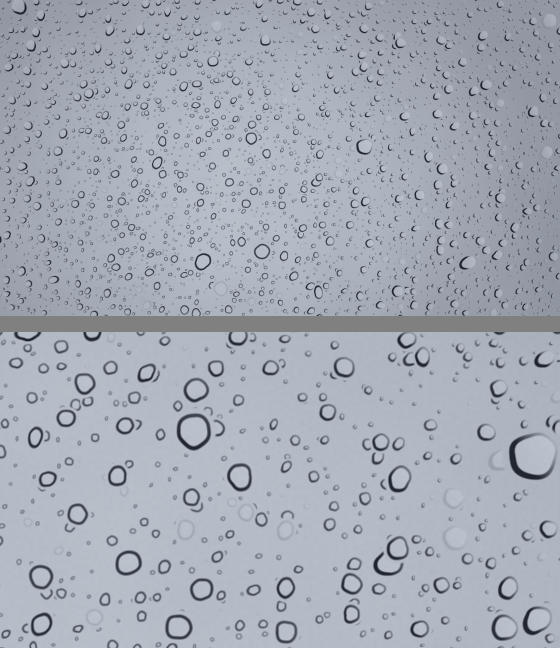
Top, the full canvas; bottom, a detail of the centre.
Write a WebGL 2 fragment shader that draws this texture.

```glsl
#version 300 es
precision highp float;

uniform vec2 u_resolution;
out vec4 fragColor;

vec3 hash3(vec2 cell, float seed) {
    vec3 q = fract(vec3(cell.xyx + seed * 7.31) * vec3(0.1031, 0.1030, 0.0973));
    q += dot(q, q.yxz + 33.33);
    return fract((q.xxy + q.yzz) * q.zyx);
}

float gradientDot(vec2 corner, vec2 offset) {
    float angle = 6.2832 * hash3(corner, 3.7).x;
    return dot(vec2(cos(angle), sin(angle)), offset);
}

float gradientNoise(vec2 p) {
    vec2 i = floor(p), f = p - i;
    vec2 u = f * f * f * (f * (f * 6.0 - 15.0) + 10.0);
    vec2 e = vec2(1.0, 0.0);
    float low = mix(gradientDot(i, f), gradientDot(i + e, f - e), u.x);
    float high = mix(gradientDot(i + e.yx, f - e.yx), gradientDot(i + e.xx, f - e.xx), u.x);
    return mix(low, high, u.y);
}

// Overcast sky: soft glow left of the centre, dim on the right
vec3 skyColor(vec2 p) {
    float reach = length((p - vec2(0.75, 0.40)) * vec2(0.75, 0.90));
    float glow = 1.0 - smoothstep(0.10, 0.85, reach);
    glow += 0.12 * gradientNoise(p * vec2(4.0, 1.5)) + 0.08 * gradientNoise(p * 9.0);
    return mix(vec3(0.57, 0.59, 0.64), vec3(0.715, 0.742, 0.782), glow);
}

// Paints one drop; its dark rim is heavier on the side facing the focus
vec3 paintDrop(vec3 color, vec3 sky, vec2 offset, vec2 center, float radius,
               float ink, vec3 rnd, float pixel) {
    float tilt = 0.9 + 1.6 * (rnd.x - 0.5);
    vec2 axis = vec2(cos(tilt), sin(tilt));
    float stretch = 1.0 + 0.30 * rnd.y * rnd.y;
    vec2 q = vec2(dot(offset, axis) / stretch, dot(offset, vec2(-axis.y, axis.x)) * sqrt(stretch));
    vec2 dir = offset / max(length(offset), 1e-5);
    float wobble = 1.0 + 0.20 * gradientNoise(dir * 0.9 + rnd.xy * 40.0);
    float edge = length(q) - radius * wobble;

    // Direction and strength of the shaded side
    vec2 toFocus = vec2(0.62, 0.32) - center;
    float lean = smoothstep(0.15, 1.05, length(toFocus));
    float facing = dot(dir, normalize(toFocus + vec2(0.0, -0.12)));
    float weight = clamp(1.0 + lean * (1.5 * facing - 0.35), 0.0, 1.7);

    // Cleared margin, pale body and dark rim
    float soft = 0.0007 + 0.55 * pixel;
    float body = smoothstep(soft, -soft, edge);
    float margin = smoothstep(radius * 0.35 + soft, radius * 0.2, edge);
    float width = (0.0011 + 0.15 * radius) * (0.45 + 0.55 * weight);
    float rim = body * smoothstep(-width - soft, -width + soft, edge);
    float faded = mix(1.0, 0.15, step(0.91, rnd.z));
    float lift = 0.012 + 0.055 * lean * smoothstep(0.003, 0.016, radius);
    vec3 inside = sky + lift * (1.0 - 0.5 * facing * length(offset) / radius);

    color = mix(color, sky, margin);
    color = mix(color, inside, body);
    float shade = rim * ink * faded * min(weight, 1.15) * mix(0.8, 1.0, rnd.y);
    return mix(color, vec3(0.10, 0.12, 0.17), clamp(shade, 0.0, 0.96));
}

// Scatters drops of one size class over a jittered grid
vec3 dropLayer(vec3 color, vec3 sky, vec2 p, float cellSize, float density,
               vec2 radii, float ink, float seed, float pixel) {
    vec2 home = floor(p / cellSize);
    for (int y = -1; y <= 1; y++) {
        for (int x = -1; x <= 1; x++) {
            vec2 cell = home + vec2(x, y);
            vec3 place = hash3(cell, seed);
            vec3 look = hash3(cell, seed + 19.0);
            vec2 center = (cell + 0.5 + 0.8 * (place.xy - 0.5)) * cellSize;
            float radius = mix(radii.x, radii.y, look.x * look.x);
            vec2 offset = p - center;
            if (place.z < density && length(offset) < radius * 2.0 + 0.004) {
                vec3 rnd = hash3(cell, seed + 41.0);
                color = paintDrop(color, sky, offset, center, radius, ink, rnd, pixel);
            }
        }
    }
    return color;
}

void main() {
    vec2 p = gl_FragCoord.xy / u_resolution.y;
    float pixel = 1.0 / u_resolution.y;
    vec3 sky = skyColor(p);
    vec3 color = sky;

    // Size classes from mist to large drops
    color = dropLayer(color, sky, p, 0.020, 0.60, vec2(0.0018, 0.0034), 0.50, 1.0, pixel);
    color = dropLayer(color, sky, p, 0.034, 0.75, vec2(0.0042, 0.0075), 0.78, 2.0, pixel);
    color = dropLayer(color, sky, p, 0.054, 0.68, vec2(0.0085, 0.0145), 0.96, 3.0, pixel);
    color = dropLayer(color, sky, p, 0.150, 0.32, vec2(0.0155, 0.0260), 1.00, 4.0, pixel);

    // Fine grain
    color += 0.012 * gradientNoise(p * 190.0);
    fragColor = vec4(color, 1.0);
}
```
